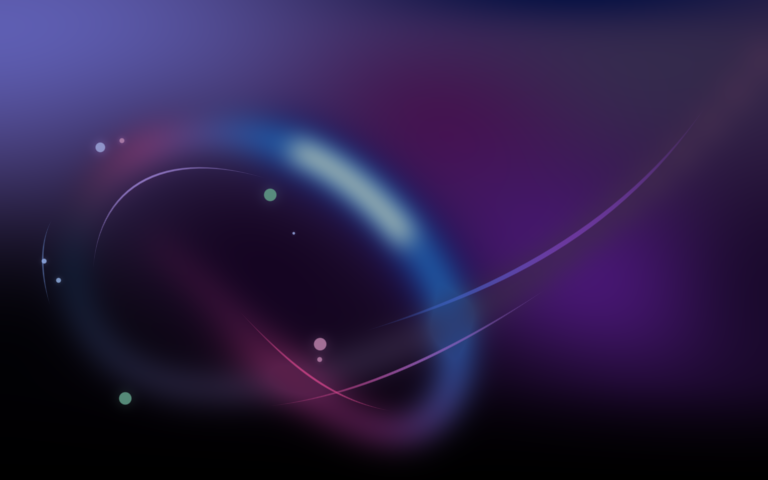
A WebGL 2 fragment shader for this background:

```glsl
#version 300 es
precision highp float;
// A blurred ribbon loops over a violet dusk, with fine tapered strokes and small lights.
// The dusk is layered Gaussian glows; the ribbon sums soft splats along Bezier curves,
// and each stroke is the distance to a curve. Units: canvas height, origin lower left.

#define RIBBON_WIDTH 0.050
#define CORE_WIDTH 0.036
#define FRINGE_WIDTH 0.078
#define STROKE_WIDTH 0.0042
#define SPLATS 20
#define SEGMENTS 28
#define LIGHTS 9

uniform vec2 u_resolution;
out vec4 fragColor;

const float PI = 3.14159265;

vec2 bezier(vec2 a, vec2 b, vec2 c, vec2 d, float t) {
  float s = 1.0 - t;
  return s * s * s * a + 3.0 * s * s * t * b + 3.0 * s * t * t * c + t * t * t * d;
}

// Elliptical Gaussian glow, turned by an angle
float glow(vec2 p, vec2 centre, vec2 radius, float angle) {
  float c = cos(angle), s = sin(angle);
  vec2 q = mat2(c, -s, s, c) * (p - centre) / radius;
  return exp(-dot(q, q));
}

// Blurred band along a curve: premultiplied colour and coverage
vec4 ribbon(vec2 p, vec2 a, vec2 b, vec2 c, vec2 d, vec4 from, vec4 to, float width) {
  vec4 sum = vec4(0.0);
  vec2 last = a;
  for (int i = 0; i < SPLATS; i++) {
    vec2 next = bezier(a, b, c, d, float(i + 1) / float(SPLATS));
    vec2 q = (p - 0.5 * (last + next)) / width;
    vec4 tone = mix(from, to, (float(i) + 0.5) / float(SPLATS));
    float w = tone.a * exp(-dot(q, q)) * length(next - last);
    sum += w * vec4(tone.rgb, 1.0);
    last = next;
  }
  return sum / (width * sqrt(PI));
}

vec3 over(vec3 base, vec4 layer) {
  return mix(base, layer.rgb / max(layer.a, 1e-5), min(layer.a, 1.0));
}

// Fine stroke that thins and fades towards both ends
float stroke(vec2 p, vec2 a, vec2 b, vec2 c, vec2 d, float width) {
  float nearest = 10.0, along = 0.0;
  vec2 last = a;
  for (int i = 0; i < SEGMENTS; i++) {
    vec2 next = bezier(a, b, c, d, float(i + 1) / float(SEGMENTS));
    vec2 e = next - last;
    float h = clamp(dot(p - last, e) / dot(e, e), 0.0, 1.0);
    float dist = length(p - last - h * e);
    if (dist < nearest) { nearest = dist; along = (float(i) + h) / float(SEGMENTS); }
    last = next;
  }
  float taper = sin(PI * along);
  float soft = 1.0 / u_resolution.y;
  return taper * (1.0 - smoothstep(-soft, soft, nearest - 0.5 * width * taper));
}

vec3 dusk(vec2 p) {
  vec3 col = mix(vec3(0.01, 0.0, 0.02), vec3(0.20, 0.13, 0.28), smoothstep(0.08, 0.78, p.y));
  col = mix(col, vec3(0.20, 0.17, 0.29), 0.8 * glow(p, vec2(1.38, 0.86), vec2(0.40, 0.16), 0.1));
  col = mix(col, vec3(0.0, 0.0, 0.01), 0.95 * glow(p, vec2(0.0, 0.28), vec2(0.30, 0.27), 0.0));
  col = mix(col, vec3(0.37, 0.37, 0.70), glow(p, vec2(0.0, 0.94), vec2(0.75, 0.31), 0.0));
  col = mix(col, vec3(0.27, 0.05, 0.27), 0.8 * glow(p, vec2(0.93, 0.72), vec2(0.27, 0.18), -0.3));
  col = mix(col, vec3(0.29, 0.09, 0.47), 0.95 * glow(p, vec2(1.22, 0.43), vec2(0.40, 0.22), -0.35));
  col = mix(col, vec3(0.09, 0.03, 0.16), 0.8 * glow(p, vec2(1.62, 0.40), vec2(0.20, 0.26), 0.0));
  col = mix(col, vec3(0.01, 0.06, 0.26), 0.95 * glow(p, vec2(1.20, 1.03), vec2(0.42, 0.075), 0.0));
  col = mix(col, vec3(0.08, 0.015, 0.13), 0.95 * glow(p, vec2(0.56, 0.43), vec2(0.33, 0.20), -0.6));
  return col * smoothstep(-0.02, 0.22, p.y);
}

void main() {
  vec2 p = gl_FragCoord.xy / u_resolution.y;
  p.x *= 1.6 * u_resolution.y / u_resolution.x;
  vec3 col = dusk(p);

  // Shared joints of the ribbon
  vec2 west = vec2(0.150, 0.454), crest = vec2(0.296, 0.692), top = vec2(0.563, 0.708);
  vec2 east = vec2(0.938, 0.354), south = vec2(0.802, 0.104), base = vec2(0.458, 0.192);
  vec2 arcA = vec2(0.729, 0.667), arcB = vec2(0.896, 0.500);
  vec4 teal = vec4(0.06, 0.11, 0.20, 0.75), rose = vec4(0.44, 0.21, 0.42, 0.9);
  vec4 blue = vec4(0.12, 0.31, 0.60, 0.95), plum = vec4(0.29, 0.10, 0.28, 0.85);
  vec4 slate = vec4(0.17, 0.14, 0.25, 0.7), haze = vec4(0.29, 0.19, 0.32, 0.5);

  // Deep blue fringe, then the ribbon itself, then its pale core
  vec4 indigo = vec4(0.06, 0.06, 0.36, 0.75);
  col = over(col, ribbon(p, top, arcA, arcB, east, indigo, indigo, FRINGE_WIDTH));
  vec4 band = ribbon(p, west, vec2(0.152, 0.571), vec2(0.215, 0.650), crest, teal, rose, RIBBON_WIDTH);
  band += ribbon(p, crest, vec2(0.377, 0.733), vec2(0.479, 0.740), top, rose, blue, RIBBON_WIDTH);
  band += ribbon(p, top, arcA, arcB, east, blue, blue, RIBBON_WIDTH);
  band += ribbon(p, east, vec2(0.990, 0.188), vec2(0.896, 0.083), south, blue, plum, RIBBON_WIDTH);
  band += ribbon(p, south, vec2(0.625, 0.135), vec2(0.479, 0.375), vec2(0.313, 0.500),
    plum, vec4(0.36, 0.10, 0.30, 0.15), RIBBON_WIDTH);
  band += ribbon(p, west, vec2(0.156, 0.292), vec2(0.271, 0.188), base, teal, slate, RIBBON_WIDTH);
  band += ribbon(p, base, vec2(0.792, 0.198), vec2(1.25, 0.438), vec2(1.62, 0.91), slate, haze, RIBBON_WIDTH);
  col = over(col, band);
  col = mix(col, vec3(0.42, 0.12, 0.30), 0.55 * glow(p, vec2(0.60, 0.22), vec2(0.13, 0.06), -0.5));
  vec4 pale = vec4(0.52, 0.63, 0.68, 0.95);
  col = over(col, ribbon(p, vec2(0.61, 0.69), vec2(0.70, 0.66), vec2(0.80, 0.57), vec2(0.85, 0.50),
    pale, pale, CORE_WIDTH));

  // Fine strokes
  col = mix(col, vec3(0.62, 0.52, 0.84), 0.8 * stroke(p, vec2(0.194, 0.44), vec2(0.208, 0.625),
    vec2(0.354, 0.688), vec2(0.552, 0.629), STROKE_WIDTH));
  col = mix(col, mix(vec3(0.28, 0.42, 0.85), vec3(0.46, 0.24, 0.68), smoothstep(0.9, 1.2, p.x)),
    0.8 * stroke(p, vec2(0.76, 0.31), vec2(1.04, 0.396), vec2(1.292, 0.521), vec2(1.47, 0.778), 2.4 * STROKE_WIDTH));
  col = mix(col, mix(vec3(0.80, 0.27, 0.55), vec3(0.55, 0.38, 0.75), smoothstep(0.65, 0.95, p.x)),
    0.8 * stroke(p, vec2(0.56, 0.154), vec2(0.771, 0.177), vec2(0.979, 0.292), vec2(1.135, 0.396), 1.3 * STROKE_WIDTH));
  col = mix(col, vec3(0.82, 0.27, 0.54), 0.8 * stroke(p, vec2(0.50, 0.35), vec2(0.604, 0.24),
    vec2(0.688, 0.167), vec2(0.813, 0.144), STROKE_WIDTH));
  col = mix(col, vec3(0.35, 0.45, 0.68), 0.7 * stroke(p, vec2(0.108, 0.542), vec2(0.079, 0.49),
    vec2(0.088, 0.417), vec2(0.104, 0.365), 0.7 * STROKE_WIDTH));

  // Lights: x, y, radius, tone from green through blue to pink
  vec4 lights[LIGHTS] = vec4[LIGHTS](
    vec4(0.209, 0.693, 0.010, 0.65), vec4(0.254, 0.707, 0.005, 0.9), vec4(0.563, 0.594, 0.013, 0.0),
    vec4(0.612, 0.514, 0.0025, 0.6), vec4(0.092, 0.456, 0.005, 0.5), vec4(0.122, 0.416, 0.005, 0.4),
    vec4(0.667, 0.283, 0.013, 1.0), vec4(0.666, 0.251, 0.005, 1.0), vec4(0.261, 0.170, 0.013, 0.0));
  for (int i = 0; i < LIGHTS; i++) {
    vec4 l = lights[i];
    vec3 tone = mix(vec3(0.37, 0.60, 0.52), vec3(0.56, 0.66, 0.88), smoothstep(0.0, 0.5, l.w));
    tone = mix(tone, vec3(0.70, 0.48, 0.64), smoothstep(0.5, 1.0, l.w));
    float dist = length(p - l.xy), soft = 1.0 / u_resolution.y;
    col += 0.12 * tone * glow(p, l.xy, vec2(1.6 * l.z), 0.0);
    col = mix(col, tone, 0.88 * (1.0 - smoothstep(-soft, soft, dist - l.z)));
  }
  fragColor = vec4(clamp(col, 0.0, 1.0), 1.0);
}
```
